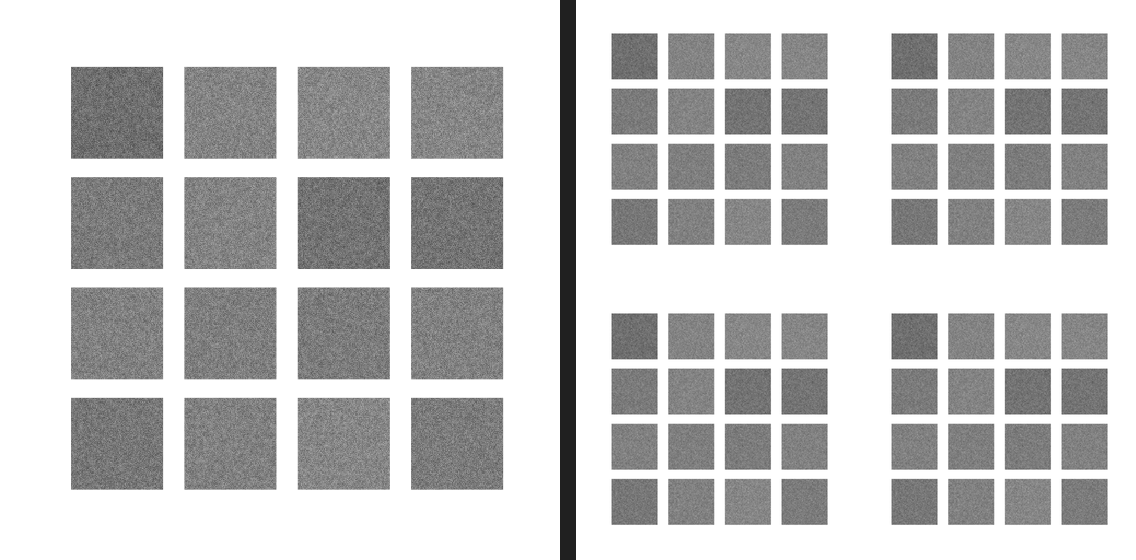
Left: one tile. Right: repeated 2 by 2.
Reproduce this pattern procedurally as a WebGL 1 fragment shader.

```glsl
precision highp float;
// A four by four grid of grainy grey squares, each its own shade, on white.

uniform vec2 u_resolution;

const vec3 PAPER = vec3(1.0);
const float COUNT = 4.0;                    // squares across and down
const vec2 PITCH = vec2(0.2024, 0.1970);    // spacing between squares
const vec2 CENTER = vec2(0.5127, 0.5031);   // middle of the whole grid
const vec2 HALF_SIZE = vec2(0.0822, 0.0820);
const float GRAIN_CELLS = 512.0;            // fine grains across the canvas
const float CLUMP_CELLS = 256.0;            // softer clumps across the canvas
const float GRAIN_DEPTH = 0.24;
const float CLUMP_DEPTH = 0.08;

// Shade of each square: one line per row, bottom row first.
const mat4 SHADES = mat4(
  0.465, 0.505, 0.525, 0.485,
  0.505, 0.495, 0.485, 0.505,
  0.480, 0.515, 0.450, 0.455,
  0.435, 0.515, 0.530, 0.525);

float hash(vec2 p) {
  vec3 q = fract(p.xyx * vec3(0.1031, 0.1030, 0.0973));
  q += dot(q, q.yzx + 33.33);
  return fract((q.x + q.y) * q.z);
}

// Bell-shaped random value around zero, one per grain.
float grain(vec2 uv) {
  vec2 cell = mod(floor(uv * GRAIN_CELLS), GRAIN_CELLS);
  float sum = hash(cell) + hash(cell + 617.0) + hash(cell + 1291.0);
  return sum / 3.0 - 0.5;
}

// Smooth value noise around zero that wraps at the canvas edges.
float clumps(vec2 uv) {
  vec2 p = uv * CLUMP_CELLS;
  vec2 a = mod(floor(p), CLUMP_CELLS);
  vec2 b = mod(a + 1.0, CLUMP_CELLS);
  vec2 f = smoothstep(0.0, 1.0, fract(p));
  float low = mix(hash(a), hash(vec2(b.x, a.y)), f.x);
  float high = mix(hash(vec2(a.x, b.y)), hash(b), f.x);
  return mix(low, high, f.y) - 0.5;
}

// One at the given index, zero elsewhere.
vec4 pick(float index) {
  return vec4(equal(vec4(0.0, 1.0, 2.0, 3.0), vec4(index)));
}

void main() {
  vec2 uv = gl_FragCoord.xy / u_resolution;

  // Nearest square, and the offset from its middle
  vec2 grid = (uv - CENTER) / PITCH + 0.5 * COUNT;
  vec2 cell = clamp(floor(grid), 0.0, COUNT - 1.0);
  vec2 offset = (grid - cell - 0.5) * PITCH;

  // Coverage with edges one pixel soft
  vec2 cover = clamp((HALF_SIZE - abs(offset)) * u_resolution + 0.5, 0.0, 1.0);

  // Shade with grain
  float shade = dot(SHADES * pick(cell.y), pick(cell.x));
  shade += GRAIN_DEPTH * grain(uv) + CLUMP_DEPTH * clumps(uv);

  gl_FragColor = vec4(mix(PAPER, vec3(shade), cover.x * cover.y), 1.0);
}
```
